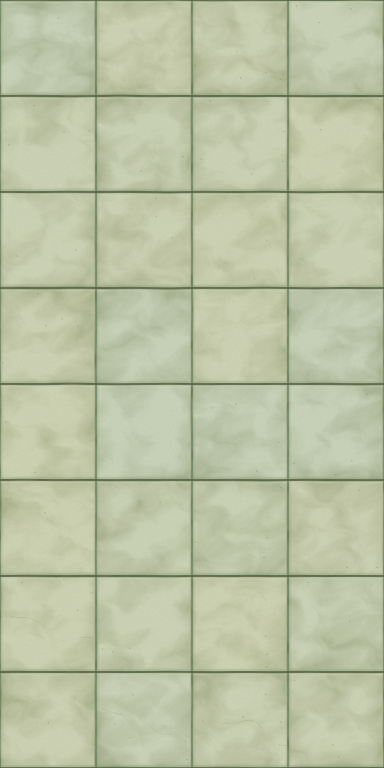
This texture is drawn by a WebGL 2 fragment shader. Its source:

```glsl
#version 300 es
precision highp float;
// Four by eight square sage-green glazed tiles with thin dark joints.
// Gradient noise clouds the glaze differently in each tile; signed distances
// to the nearest joint draw the grout, the bevels and the darker rims.

uniform vec2 u_resolution;
out vec4 fragColor;

const vec2 TILE_COUNT = vec2(4.0, 8.0);
const vec3 GLAZE_LIGHT = vec3(0.785, 0.815, 0.705);
const vec3 GLAZE_MID = vec3(0.73, 0.76, 0.64);
const vec3 GLAZE_DEEP = vec3(0.63, 0.67, 0.53);
const vec3 BEVEL_SHADE = vec3(0.56, 0.62, 0.48);
const vec3 GROUT_GREEN = vec3(0.45, 0.53, 0.39);
const vec3 GROUT_DARK = vec3(0.34, 0.39, 0.27);

float hash(vec2 p) {
    vec3 q = fract(p.xyx * vec3(0.1031, 0.1030, 0.0973));
    q += dot(q, q.yzx + 33.33);
    return fract((q.x + q.y) * q.z);
}

vec2 hash2(vec2 p) {
    return vec2(hash(p + 17.3), hash(p + 71.9));
}

float cornerSlope(vec2 cell, vec2 offset) {
    float angle = 6.2832 * hash(cell);
    return dot(vec2(cos(angle), sin(angle)), offset);
}

float gradientNoise(vec2 p) {
    vec2 i = floor(p), f = fract(p);
    vec2 w = f * f * f * (f * (f * 6.0 - 15.0) + 10.0);
    vec2 e = vec2(1.0, 0.0);
    float low = mix(cornerSlope(i, f), cornerSlope(i + e, f - e), w.x);
    float high = mix(cornerSlope(i + e.yx, f - e.yx), cornerSlope(i + 1.0, f - 1.0), w.x);
    return mix(low, high, w.y);
}

float fbm(vec2 p) {
    float sum = 0.0, gain = 0.6;
    for (int i = 0; i < 4; i++) {
        sum += gain * gradientNoise(p);
        p = mat2(1.6, 1.2, -1.2, 1.6) * p + 5.7;
        gain *= 0.5;
    }
    return sum;
}

// Soft-edged stripe of the given half width around d = 0.
float stripe(float d, float halfWidth, float blur) {
    return 1.0 - smoothstep(halfWidth - blur, halfWidth + blur, abs(d));
}

// Cloudy glaze: q is the place within the tile, inset the distance to its rim.
vec3 glaze(vec2 q, vec2 id, float inset) {
    vec2 seed = hash2(id);
    vec2 p = q * vec2(2.3, 3.1) + seed * 60.0 + id * 9.0;
    float cloud = fbm(p + 0.5 * gradientNoise(p * 1.3 + 20.0));
    float rim = 1.0 - smoothstep(0.0, 0.24, inset + 0.12 * cloud);
    float lean = dot(q - 0.5, hash2(id + 40.0) - 0.5);
    float depth = cloud + 0.24 * rim + 0.4 * lean + 0.16 * (seed.x - 0.5);
    vec3 color = mix(GLAZE_LIGHT, GLAZE_MID, smoothstep(-0.15, 0.3, depth));
    color = mix(color, GLAZE_DEEP, 0.75 * smoothstep(0.22, 0.65, depth));
    color += vec3(0.012, 0.0, -0.010) * (2.0 * seed.y - 1.0);
    return color + 0.012 * gradientNoise(q * 38.0 + id * 50.0);
}

// Sparse pinholes, one candidate in each small cell.
float pinholes(vec2 p, float blur) {
    vec2 g = p * 7.0, cell = floor(g);
    vec2 center = 0.2 + 0.6 * hash2(cell + 200.0);
    float d = length(fract(g) - center) / 7.0;
    return step(0.95, hash(cell + 90.0)) * stripe(d, 0.008, blur);
}

// Hairline cracks along a noise contour, in some tiles of the low rows.
float cracks(vec2 q, vec2 id, float blur) {
    float chosen = step(id.y, 1.5) * step(0.45, hash(id + 130.0));
    float path = q.y - 0.45 + 0.3 * (q.x - 0.5) + 0.18 * gradientNoise(q * 2.5 + id * 8.0);
    float broken = smoothstep(-0.1, 0.2, gradientNoise(q * 3.0 + id * 23.0));
    return chosen * broken * stripe(path, 0.003, blur);
}

void main() {
    vec2 p = gl_FragCoord.xy / u_resolution * TILE_COUNT;
    vec2 pixel = TILE_COUNT / u_resolution;
    float blur = 0.6 * max(pixel.x, pixel.y);
    vec2 id = min(floor(p), TILE_COUNT - 1.0);
    vec2 q = p - id;
    vec2 rim = min(q, 1.0 - q);

    vec3 color = glaze(q, id, min(rim.x, rim.y));
    color = mix(color, GROUT_GREEN, 0.35 * pinholes(p, blur));
    color = mix(color, BEVEL_SHADE, 0.4 * cracks(q, id, blur));

    // Signed distance to the nearest joint, which wavers along its length.
    vec2 waver = vec2(gradientNoise(p.yx * vec2(2.0, 9.0)), gradientNoise(p * vec2(2.0, 9.0) + 31.0));
    vec2 joint = fract(p + 0.5) - 0.5 + 0.008 * waver;
    float wear = 0.5 + 0.5 * gradientNoise(p * 6.0 + 12.0);

    // Bevels: shaded on both sides, with a light line on the lit edges.
    color = mix(color, BEVEL_SHADE, 0.38 * stripe(joint.x, 0.025, 0.018));
    color = mix(color, BEVEL_SHADE, 0.42 * stripe(joint.y - 0.008, 0.025, 0.018));
    color = mix(color, GLAZE_LIGHT, 0.5 * wear * stripe(joint.x + 0.024, 0.006, blur));
    color = mix(color, GLAZE_LIGHT, 0.75 * wear * stripe(joint.y + 0.026, 0.007, blur));

    // Grout: greener upright joints, darker level ones.
    vec3 upright = mix(GROUT_GREEN, GROUT_DARK, 0.6 * smoothstep(0.45, 0.75, wear));
    color = mix(color, upright, 0.85 * stripe(joint.x, 0.0105, blur));
    color = mix(color, GROUT_DARK, (0.75 + 0.25 * wear) * stripe(joint.y, 0.0105, blur));
    fragColor = vec4(color, 1.0);
}
```
